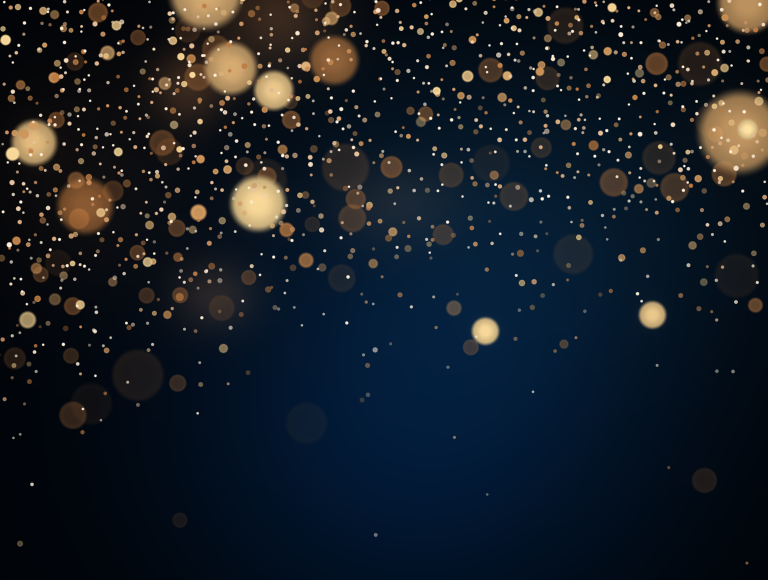
A Shadertoy shader for this background:

```glsl
// Golden bokeh falling through a deep navy night.
// Soft gaussian pools tint the backdrop, jittered hash grids scatter the dust
// and faint discs, and a few large lights anchor the composition.

#define NIGHT vec3(0.006, 0.018, 0.040)
#define NAVY vec3(0.000, 0.078, 0.168)
#define TEAL vec3(0.018, 0.080, 0.122)
#define AMBER vec3(0.72, 0.45, 0.23)
#define CREAM vec3(0.98, 0.86, 0.61)
#define SPARK vec3(1.00, 0.94, 0.85)
#define DUST_AMOUNT 0.60
#define BOKEH_AMOUNT 0.62
#define HERO_COUNT 12

// Large lights: centre, radius, warmth (0 amber, 1 cream)
const vec4 HEROES[HERO_COUNT] = vec4[](
    vec4(0.355, 1.012, 0.060, 0.65), vec4(1.289, 0.995, 0.050, 0.50),
    vec4(0.576, 0.896, 0.041, 0.12), vec4(0.147, 0.645, 0.047, 0.05),
    vec4(0.398, 0.882, 0.044, 0.65), vec4(0.472, 0.844, 0.033, 0.85),
    vec4(0.445, 0.649, 0.046, 0.95), vec4(0.059, 0.754, 0.038, 0.75),
    vec4(1.275, 0.772, 0.068, 0.50), vec4(1.289, 0.777, 0.017, 1.00),
    vec4(0.837, 0.429, 0.023, 0.95), vec4(1.125, 0.457, 0.023, 0.85));

vec3 hash3(vec2 p) {
    vec3 q = fract(p.xyx * vec3(0.1031, 0.1030, 0.0973));
    q += dot(q, q.yxz + 33.33);
    return fract((q.xxy + q.yzz) * q.zyx);
}

// Gaussian pool of light with separate widths
float pool(vec2 p, vec2 centre, vec2 size) {
    vec2 d = (p - centre) / size;
    return exp(-dot(d, d));
}

// Filled circle; softness is a fraction of the radius
float disc(float dist, float radius, float softness) {
    float edge = max(radius * softness, 0.8 / iResolution.y);
    return 1.0 - smoothstep(radius - edge, radius + edge, dist);
}

// The fall is thick at the top and reaches lowest on the left
float density(vec2 p) {
    return smoothstep(0.32, 0.93, p.y + 0.22 * exp(-8.0 * p.x * p.x));
}

vec3 backdrop(vec2 p) {
    vec3 col = NIGHT * (0.45 + 0.55 * pool(p, vec2(0.66, 0.5), vec2(0.75, 0.7)));
    col += NAVY * pool(p, vec2(0.72, 0.24), vec2(0.42, 0.36));
    col += TEAL * pool(p, vec2(0.90, 0.62), vec2(0.42, 0.32));
    col += AMBER * 0.30 * pool(p, vec2(0.48, 0.97), vec2(0.10, 0.09));
    col += AMBER * 0.28 * pool(p, vec2(0.325, 0.85), vec2(0.065));
    col += AMBER * 0.07 * pool(p, vec2(0.15, 0.70), vec2(0.18, 0.20));
    col += AMBER * 0.20 * pool(p, vec2(0.37, 0.49), vec2(0.07, 0.06));
    col += AMBER * 0.12 * pool(p, vec2(0.68, 0.65), vec2(0.11, 0.07));
    return col;
}

// One jittered grid of discs: sizes holds the smallest and largest radius,
// drop lets the layer hang lower than the dust
vec3 scatter(vec3 col, vec2 p, float cells, vec2 sizes, float amount, float drop,
             float opacity, float softness, vec3 dimTone, vec3 brightTone) {
    vec2 home = floor(p * cells);
    for (int j = -1; j <= 1; j++)
    for (int i = -1; i <= 1; i++) {
        vec2 cell = home + vec2(i, j);
        vec3 place = hash3(cell + cells * 7.0);
        vec3 look = hash3(cell + cells * 13.0 + 5.0);
        vec2 centre = (cell + 0.05 + 0.9 * place.xy) / cells;
        float thick = density(centre + vec2(0.0, drop));
        if (place.z > amount * (thick + 0.012)) continue;

        float radius = mix(sizes.x, sizes.y, look.x * look.x);
        float dist = length(p - centre);
        float rim = 0.85 + 0.15 * smoothstep(0.5, 0.95, dist / radius);
        float alpha = opacity * mix(0.4, 1.0, look.y) * mix(0.55, 1.0, thick);
        vec3 tone = mix(dimTone, brightTone, look.z);
        col = mix(col, tone, disc(dist, radius, softness) * min(alpha * rim, 1.0));
    }
    return col;
}

// Bright soft-edged light with a faint halo
vec3 heroLight(vec3 col, vec2 p, vec4 hero) {
    float dist = length(p - hero.xy);
    float reach = dist / hero.z;
    float warmth = hero.w;
    col += AMBER * 0.16 * warmth * exp(-1.3 * reach * reach);
    vec3 tone = mix(AMBER, CREAM, warmth);
    tone *= 1.04 - 0.20 * smoothstep(0.2, 1.0, reach);
    return mix(col, tone, disc(dist, hero.z, 0.18) * (0.66 + 0.32 * warmth));
}

void mainImage(out vec4 fragColor, in vec2 fragCoord) {
    vec2 p = fragCoord / iResolution.y;
    vec3 col = backdrop(p);

    // Faint, out of focus discs
    col = scatter(col, p, 6.0, vec2(0.022, 0.044), BOKEH_AMOUNT, 0.12, 0.22, 0.12, AMBER, AMBER);
    col = scatter(col, p, 11.0, vec2(0.013, 0.025), BOKEH_AMOUNT, 0.06, 0.58, 0.12, AMBER, AMBER);

    for (int i = 0; i < HERO_COUNT; i++) col = heroLight(col, p, HEROES[i]);

    // Bright beads, warm dust, then pinpoint sparks
    col = scatter(col, p, 12.0, vec2(0.007, 0.015), 0.30, 0.08, 1.2, 0.22, AMBER, CREAM);
    col = scatter(col, p, 25.0, vec2(0.0040, 0.0085), DUST_AMOUNT, 0.02, 1.2, 0.25, AMBER, CREAM);
    col = scatter(col, p, 40.0, vec2(0.0024, 0.0046), DUST_AMOUNT, 0.0, 1.5, 0.30, AMBER, SPARK);
    col = scatter(col, p, 33.0, vec2(0.0020, 0.0030), DUST_AMOUNT, 0.03, 1.8, 0.25, SPARK, SPARK);

    fragColor = vec4(clamp(col, 0.0, 1.0), 1.0);
}
```
